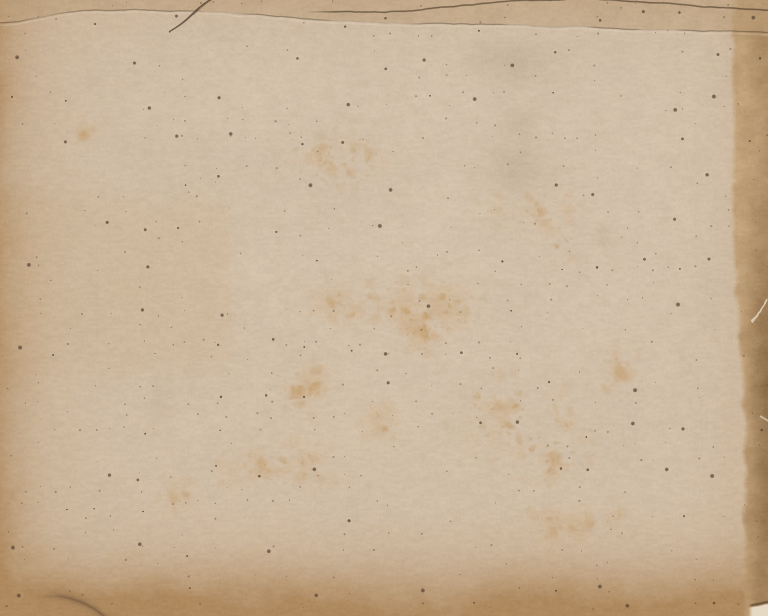
A WebGL 1 fragment shader for this texture:

```glsl
precision highp float;
uniform vec2 u_resolution;

#define ASPECT 1.25
#define PAPER vec3(0.822, 0.752, 0.666)
#define TAN vec3(0.675, 0.525, 0.355)
#define RUST vec3(0.735, 0.565, 0.345)
#define INK vec3(0.30, 0.23, 0.17)
#define TORN vec3(0.90, 0.85, 0.77)
#define GRAIN 0.022
#define FOXING 0.58

float hash(vec2 p) {
  vec3 q = fract(vec3(p.xyx) * 0.1031);
  q += dot(q, q.yzx + 33.33);
  return fract((q.x + q.y) * q.z);
}

float noise(vec2 p) {
  vec2 i = floor(p), f = fract(p);
  f = f * f * (3.0 - 2.0 * f);
  return mix(mix(hash(i), hash(i + vec2(1, 0)), f.x),
             mix(hash(i + vec2(0, 1)), hash(i + 1.0), f.x), f.y);
}

float fbm(vec2 p) {
  float sum = 0.0, amp = 0.5;
  for (int i = 0; i < 5; i++) {
    sum += amp * noise(p);
    p = mat2(1.6, 1.2, -1.2, 1.6) * p + 7.3;
    amp *= 0.5;
  }
  return sum;
}

float blob(vec2 p, float x, float y, float rx, float ry) {
  vec2 d = (p - vec2(x, y)) / vec2(rx, ry);
  return exp(-dot(d, d));
}

// One soft dot in some of the cells of a grid
float dots(vec2 p, float scale, float density, float radius, float soft) {
  vec2 cell = floor(p * scale);
  vec2 center = 0.25 + 0.5 * vec2(hash(cell + 3.1), hash(cell + 17.7));
  float r = radius * (0.4 + 0.6 * hash(cell + 41.3));
  float d = length(fract(p * scale) - center) / scale;
  return step(hash(cell + 71.9), density) * (1.0 - smoothstep(r * (1.0 - soft), r + soft * r, d));
}

float stroke(float d, float width) {
  float px = 0.8 / u_resolution.y;
  return 1.0 - smoothstep(max(width - px, 0.0), width + px, abs(d));
}

float segment(vec2 p, vec2 a, vec2 b) {
  vec2 ab = b - a;
  return length(p - a - ab * clamp(dot(p - a, ab) / dot(ab, ab), 0.0, 1.0));
}

void main() {
  vec2 p = gl_FragCoord.xy / u_resolution * vec2(ASPECT, 1.0);
  float cloud = fbm(p * 7.0) - 0.48;
  float mottle = fbm(p * 38.0) - 0.48;
  vec2 warp = p + 0.03 * (vec2(fbm(p * 22.0), fbm(p * 22.0 + 50.0)) - 0.48);
  vec3 color = PAPER + 0.028 * cloud + 0.025 * mottle;

  // Pale yellow rectangle at the left
  float patchStain = (1.0 - smoothstep(0.35, 0.40, warp.x)) * smoothstep(0.36, 0.43, warp.y)
                   * (1.0 - smoothstep(0.65, 0.72, warp.y));
  color = mix(color, vec3(0.795, 0.70, 0.57), patchStain * (0.40 + 0.5 * cloud));

  // Aged margins
  float age = 0.48 * exp(-p.x / 0.045) + 0.14 * exp(-p.x / 0.2);
  age += 0.88 * exp(-pow(p.y / 0.073, 1.5)) + 0.12 * exp(-p.y / 0.16);
  age += 0.16 * exp(-(1.0 - p.y) / 0.05) + 0.12 * exp(-(1.19 - min(p.x, 1.19)) / 0.05);
  color = mix(color, TAN, clamp(age * (1.0 + 0.7 * cloud + 0.35 * mottle), 0.0, 0.95));

  // Foxing clusters with smaller spots gathered inside them
  float fox = blob(warp, 0.55, 0.74, 0.075, 0.035) + blob(warp, 0.134, 0.783, 0.016, 0.015)
            + blob(warp, 0.70, 0.50, 0.07, 0.045) + blob(warp, 0.676, 0.457, 0.033, 0.025)
            + blob(warp, 0.806, 0.357, 0.033, 0.035) + blob(warp, 0.89, 0.25, 0.035, 0.035)
            + blob(warp, 0.616, 0.313, 0.025, 0.027) + blob(warp, 0.497, 0.375, 0.035, 0.04);
  fox += 0.8 * (blob(warp, 0.45, 0.245, 0.09, 0.035) + blob(warp, 1.01, 0.40, 0.035, 0.04)
            + blob(warp, 0.936, 0.15, 0.085, 0.025) + blob(warp, 0.912, 0.60, 0.02, 0.022)
            + blob(warp, 0.86, 0.31, 0.11, 0.05) + blob(warp, 0.57, 0.51, 0.065, 0.03)
            + blob(warp, 0.29, 0.195, 0.022, 0.025) + blob(warp, 0.87, 0.66, 0.06, 0.04));
  float halo = fox * smoothstep(-0.16, 0.26, mottle + 0.5 * cloud);
  float freckles = dots(warp, 34.0, 0.55, 0.010, 0.7) + 0.7 * dots(warp + 0.37, 75.0, 0.4, 0.004, 0.6);
  float stain = 0.50 * halo + 0.55 * min(fox, 1.0) * freckles + 0.06 * freckles;
  color = mix(color, RUST, FOXING * clamp(stain, 0.0, 1.0));

  // Grey damp marks
  float damp = blob(warp, 0.84, 0.735, 0.045, 0.04) + 0.7 * blob(warp, 0.985, 0.617, 0.02, 0.02)
             + blob(warp, 0.83, 0.90, 0.075, 0.035) + 0.8 * blob(warp, 0.844, 0.805, 0.022, 0.025)
             + 0.6 * blob(warp, 0.26, 0.345, 0.02, 0.03);
  color = mix(color, vec3(0.72, 0.635, 0.53), 0.36 * min(damp, 1.0));

  // Exposed strip at the right
  float stripEdge = 1.192 + 0.018 * smoothstep(0.65, 0.25, p.y) * 1.0 + 0.012 * mottle;
  float strip = smoothstep(stripEdge - 0.004, stripEdge + 0.008, p.x);
  float depth = smoothstep(1.20, 1.25, p.x) * (0.35 + 0.65 * blob(p, 1.25, 0.33, 0.2, 0.25));
  vec3 stripColor = mix(vec3(0.735, 0.605, 0.44), vec3(0.54, 0.415, 0.27), depth);
  color = mix(color, stripColor + 0.13 * mottle + 0.07 * cloud, strip * 0.9);

  // Folded band and cracks along the top
  float wiggle = 0.008 * (fbm(vec2(p.x * 18.0, 2.0)) - 0.48);
  float fold = 0.962 + 0.02 * smoothstep(0.0, 0.15, p.x) - 0.018 * smoothstep(0.33, 0.57, p.x)
             - 0.016 * smoothstep(0.57, 1.25, p.x) + wiggle;
  float band = smoothstep(fold - 0.002, fold + 0.003, p.y);
  color = mix(color, vec3(0.735, 0.62, 0.48) + 0.06 * mottle, 0.55 * band);
  float broken = smoothstep(0.25, 0.55, noise(vec2(p.x * 14.0, 9.0)));
  color = mix(color, INK, 0.42 * (0.3 + 0.7 * broken) * stroke(p.y - fold, 0.0008));
  color = mix(color, TORN, 0.25 * stroke(p.y - fold + 0.004, 0.001));
  float upper = 0.979 + 0.021 * smoothstep(0.55, 0.92, p.x) - 0.016 * smoothstep(0.95, 1.25, p.x) + wiggle;
  color = mix(color, INK, 0.65 * smoothstep(0.49, 0.55, p.x) * stroke(p.y - upper, 0.0012));

  // Crossing scratches
  vec2 bend = vec2(p.x + 0.004 * sin(p.y * 90.0), p.y);
  float scratch = stroke(segment(bend, vec2(0.274, 0.949), vec2(0.345, 1.0)), 0.0011);
  scratch = max(scratch, 0.7 * stroke(segment(bend, vec2(0.315, 0.977), vec2(0.347, 1.0)), 0.0009));
  color = mix(color, INK, 0.8 * scratch);

  // Scattered specks and paper fibre
  float specks = 0.65 * dots(p, 15.0, 0.36, 0.0032, 0.4) + 0.35 * dots(p + 0.21, 42.0, 0.22, 0.0018, 0.5);
  color = mix(color, INK, min(specks, 0.75));
  color += GRAIN * (noise(p * 330.0) + noise(p * vec2(90.0, 260.0)) - 1.0);

  // Tears at the right and worn lower corners
  float tear = stroke(segment(warp, vec2(1.225, 0.478), vec2(1.25, 0.51)), 0.0022);
  tear = max(tear, 0.8 * stroke(segment(p, vec2(1.238, 0.324), vec2(1.25, 0.317)), 0.0015));
  color = mix(color, TORN, 0.8 * tear);
  float curl = 0.03 - 5.0 * pow(max(p.x - 0.09, 0.0), 2.0) + wiggle;
  float curlSpan = smoothstep(0.05, 0.12, p.x) * (1.0 - smoothstep(0.175, 0.19, p.x));
  color = mix(color, INK, 0.5 * curlSpan * exp(-abs(p.y - curl) / 0.004));
  float corner = p.y - 0.017 - 0.15 * (p.x - 1.235) + wiggle;
  float cornerSpan = smoothstep(1.216, 1.226, p.x);
  color = mix(color, INK, 0.6 * cornerSpan * stroke(corner - 0.003, 0.002));
  color = mix(color, TORN, cornerSpan * (1.0 - smoothstep(-0.002, 0.001, corner)));

  gl_FragColor = vec4(clamp(color, 0.0, 1.0), 1.0);
}
```
